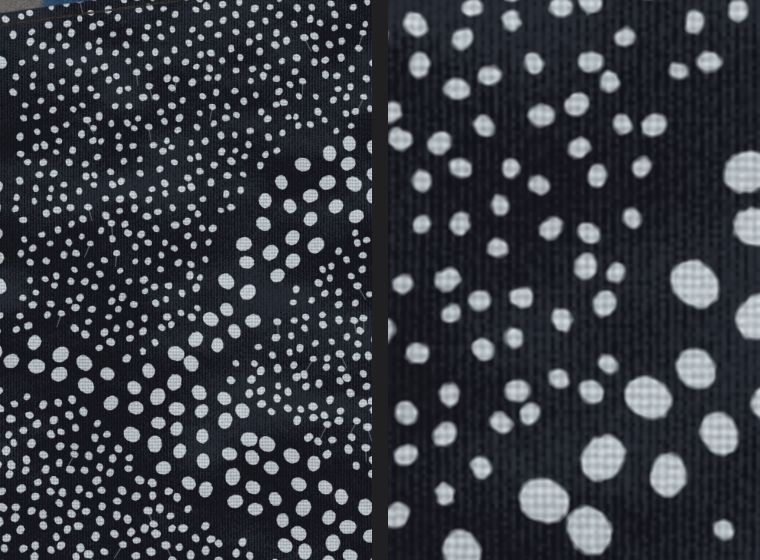
Left, the full canvas; right, a detail of the centre.
This pattern is drawn by a Shadertoy shader. Its source:

```glsl
vec2 hash2(vec2 p) {
    return fract(sin(vec2(dot(p, vec2(127.1, 311.7)), dot(p, vec2(269.5, 183.3)))) * 43758.5453);
}

float noise(vec2 p) {
    vec2 i = floor(p), f = fract(p);
    f = f * f * (3.0 - 2.0 * f);
    return mix(mix(hash2(i).x, hash2(i + vec2(1, 0)).x, f.x),
               mix(hash2(i + vec2(0, 1)).x, hash2(i + vec2(1, 1)).x, f.x), f.y);
}

// Capsule whose radius runs from ra to rb
float limb(vec2 p, vec2 a, vec2 b, float ra, float rb) {
    float h = clamp(dot(p - a, b - a) / dot(b - a, b - a), 0.0, 1.0);
    return length(p - mix(a, b, h)) - mix(ra, rb, h);
}

// Negative inside the winding bands that carry large dots
float largeBand(vec2 p) {
    float d = limb(p, vec2(1.02, 1.03), vec2(0.84, 1.00), 0.12, 0.11);
    d = min(d, limb(p, vec2(0.84, 1.00), vec2(0.72, 0.84), 0.11, 0.105));
    d = min(d, limb(p, vec2(0.72, 0.84), vec2(0.60, 0.60), 0.10, 0.05));
    d = min(d, limb(p, vec2(0.60, 0.60), vec2(0.46, 0.48), 0.05, 0.08));
    d = min(d, limb(p, vec2(0.48, 0.38), vec2(0.73, 0.19), 0.14, 0.14));
    d = min(d, limb(p, vec2(0.73, 0.19), vec2(0.98, 0.05), 0.14, 0.10));
    d = min(d, limb(p, vec2(0.02, 0.54), vec2(0.14, 0.54), 0.05, 0.07));
    d = min(d, limb(p, vec2(0.14, 0.54), vec2(0.40, 0.43), 0.05, 0.06));
    return min(d, limb(p, vec2(-0.01, 1.36), vec2(0.0, 0.70), 0.02, 0.02));
}

// Distance to the nearest dot (x) and to the nearest loose strand (y)
vec2 scatterDots(vec2 p, float spacing, bool large) {
    mat2 turn = large ? mat2(0.92, 0.39, -0.39, 0.92) : mat2(0.96, -0.28, 0.28, 0.96);
    vec2 cell = spacing * vec2(1.0, 0.87), q = turn * p, nearest = vec2(1.0);
    float row = floor(q.y / cell.y);
    for (float j = -1.0; j <= 1.0; j++) {
        float y = row + j, shift = 0.5 * mod(y, 2.0);
        float column = floor(q.x / cell.x - shift);
        for (float i = -1.0; i <= 1.0; i++) {
            vec2 id = vec2(column + i, y) + (large ? 71.0 : 13.0);
            vec2 jitter = (hash2(id) - 0.5) * (large ? 0.42 : 0.56);
            vec2 centre = (vec2(column + i + shift, y) + 0.5 + jitter) * cell * turn;
            float band = largeBand(centre);
            if (large ? band > 0.0 : band < 0.022) continue;

            // Slightly squashed disc
            vec2 rnd = hash2(id + 5.7), v = p - centre;
            float angle = 6.283 * rnd.y;
            float squash = 1.0 + 0.09 * cos(2.0 * (atan(v.y, v.x + 1e-6) - angle));
            float radius = large ? 0.0175 + 0.004 * rnd.x
                : 0.0078 + 0.0026 * rnd.x + 0.0018 * smoothstep(0.9, 0.2, centre.y);
            nearest.x = min(nearest.x, length(v) - radius * squash);
            if (!large && rnd.y > 0.94) {
                vec2 end = vec2(1.4 * rnd.x - 0.7, -1.0) * 0.036;
                nearest.y = min(nearest.y, limb(p, centre, centre + end, 0.001, 0.0004));
            }
        }
    }
    return nearest;
}

void mainImage(out vec4 fragColor, in vec2 fragCoord) {
    vec2 p = fragCoord / iResolution.x;
    float soft = max(0.0027, 1.0 / iResolution.x);

    // Broad creases and the fine ribbed weave
    float crease = noise(p * vec2(4.0, 7.0) + 3.0) * 0.6 + noise(p * vec2(9.0, 17.0)) * 0.4;
    float rib = sin(6.283 * 128.0 * p.x + 3.0 * noise(p * 6.0));
    float weft = sin(6.283 * 112.0 * p.y + 3.0 * noise(p * 7.0 + 9.0));
    float grain = noise(p * 260.0) - 0.5;

    vec3 cloth = mix(vec3(0.088, 0.09, 0.115), vec3(0.145, 0.16, 0.195),
                     smoothstep(0.35, 0.85, crease + 0.1 * rib + 0.25 * grain));
    cloth += 0.012 * rib + 0.03 * grain;
    vec3 print = vec3(0.70, 0.73, 0.75) + 0.1 * (crease - 0.5);
    print += 0.035 * rib + 0.045 * weft + 0.08 * grain;

    // Printed dots with woven edges, and pale strands
    vec2 small = scatterDots(p, 0.0435, false);
    float dots = min(small.x, scatterDots(p, 0.069, true).x);
    dots += 0.0022 * (noise(p * 170.0) - 0.5);
    vec3 col = mix(cloth, vec3(0.40, 0.42, 0.44), 0.6 * smoothstep(soft, 0.0, small.y));
    col = mix(col, print, smoothstep(soft, -soft, dots));

    // Folded hem across the upper left corner
    float hem = p.y - 1.437 - 0.14 * p.x;
    vec3 seam = vec3(0.20, 0.19, 0.16) + 0.1 * grain;
    col = mix(col, seam, 0.8 * smoothstep(0.005, 0.001, abs(hem)));
    vec3 beyond = mix(vec3(0.40, 0.39, 0.38), vec3(0.17, 0.27, 0.40), smoothstep(0.10, 0.13, p.x));
    col = mix(col, beyond + 0.1 * grain, smoothstep(0.030, 0.036, hem));

    fragColor = vec4(col, 1.0);
}
```
